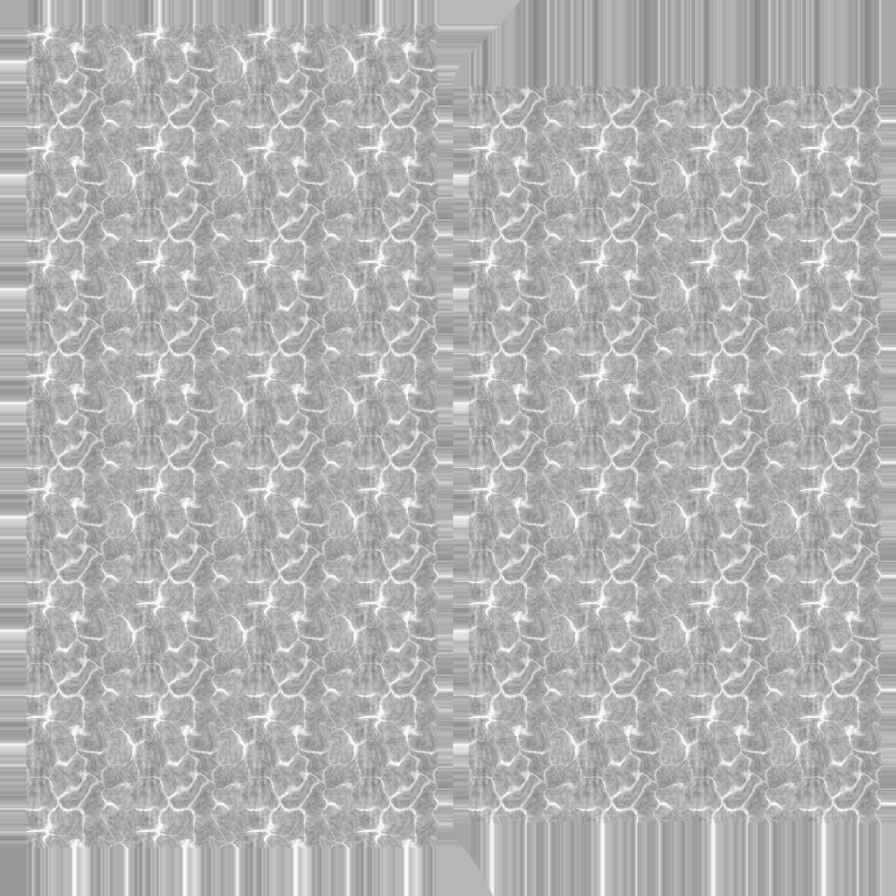
Give the GLSL for this texture, as a three.js fragment shader.

```glsl
// Two tall panels of grey, white-veined cells that tile about every eighth of the canvas.
// Periodic Voronoi borders form the veins, wrapped value noise the grain and fibres;
// outside the panels, each point repeats the closest panel edge as long streaks.
varying vec2 vUv;

// Sine-free hash giving two values in 0..1
vec2 hash22(vec2 p) {
  vec3 h = fract(vec3(p.xyx) * vec3(0.1031, 0.1030, 0.0973));
  h += dot(h, h.yzx + 33.33);
  return fract((h.xx + h.yz) * h.zy);
}

// Value noise that wraps after the given number of lattice steps
float noise(vec2 p, vec2 wrap) {
  vec2 i = floor(p), f = fract(p);
  f = f * f * (3.0 - 2.0 * f);
  float a = hash22(mod(i, wrap)).x;
  float b = hash22(mod(i + vec2(1.0, 0.0), wrap)).x;
  float c = hash22(mod(i + vec2(0.0, 1.0), wrap)).x;
  float d = hash22(mod(i + 1.0, wrap)).x;
  return mix(mix(a, b, f.x), mix(c, d, f.x), f.y);
}

// Jittered cell centre, repeating every four cells
vec2 cellCentre(vec2 cell) {
  return 0.08 + 0.84 * hash22(mod(cell, 4.0) + 7.0);
}

// xy: offset from the closest centre, z: distance to the border, w: cell seed
vec4 voronoi(vec2 p) {
  vec2 base = floor(p), f = fract(p), nearCell = vec2(0.0), nearOffset = vec2(0.0);
  float best = 8.0;
  for (int j = -1; j <= 1; j++) {
    for (int i = -1; i <= 1; i++) {
      vec2 g = vec2(float(i), float(j));
      vec2 r = g + cellCentre(base + g) - f;
      float d = dot(r, r);
      if (d < best) { best = d; nearCell = g; nearOffset = r; }
    }
  }
  float border = 8.0;
  for (int j = -2; j <= 2; j++) {
    for (int i = -2; i <= 2; i++) {
      vec2 g = nearCell + vec2(float(i), float(j));
      vec2 r = g + cellCentre(base + g) - f;
      vec2 gap = r - nearOffset;
      if (dot(gap, gap) > 0.0001) {
        border = min(border, dot(0.5 * (r + nearOffset), normalize(gap)));
      }
    }
  }
  return vec4(nearOffset, border, hash22(mod(base + nearCell, 4.0) + 31.0).x);
}

// Brightness of the veined surface
float veinedSurface(vec2 p) {
  vec2 t = p / vec2(0.1235, 0.127);
  vec2 warp = vec2(noise(t * 10.0, vec2(10.0)), noise(t * 10.0 + 5.0, vec2(10.0))) - 0.5;
  vec4 cell = voronoi(t * 4.0 + 0.42 * warp);

  // Cloudy tone, fine grain and a streaked light column
  float mottle = 0.5 * noise(t * 5.0, vec2(5.0)) + 0.3 * noise(t * 11.0, vec2(11.0))
    + 0.2 * noise(t * 23.0, vec2(23.0));
  float grain = noise(t * 48.0, vec2(48.0));
  float column = pow(0.5 + 0.5 * cos(6.2832 * (t.x - 0.36)), 2.0);
  float streak = noise(t * vec2(40.0, 9.0), vec2(40.0, 9.0));

  // Bent fibres turned differently inside each cell
  float angle = 6.2832 * cell.w;
  vec2 fibre = mat2(cos(angle), sin(angle), -sin(angle), cos(angle)) * cell.xy;
  fibre.y += 0.9 * fibre.x * fibre.x;
  float fibres = noise(fibre * vec2(3.0, 15.0) + 40.0 * cell.w + 64.0, vec2(256.0));

  // Veins of uneven strength with a soft glow
  float strength = smoothstep(0.25, 0.78, noise(t * 7.0 + 3.0, vec2(7.0)));
  float vein = 1.0 - smoothstep(0.015, 0.05 + 0.05 * strength, cell.z);
  float glow = 1.0 - smoothstep(0.0, 0.3, cell.z);

  float tone = 0.65 + 0.17 * (mottle - 0.5) + 0.11 * (grain - 0.5);
  tone += 0.11 * (fibres - 0.5) + 0.04 * (cell.w - 0.5);
  tone += column * (0.025 + 0.14 * (streak - 0.5));
  tone += glow * (0.02 + 0.09 * mottle * strength) + vein * (0.05 + 0.17 * strength);
  return clamp(tone, 0.52, 0.97);
}

void main() {
  // Closest point on either panel
  vec2 left = clamp(vUv, vec2(0.0286, 0.0534), vec2(0.4896, 0.974));
  vec2 right = clamp(vUv, vec2(0.5221, 0.0807), vec2(0.9844, 0.905));
  float side = distance(vUv, left) - distance(vUv, right);

  float tone = mix(veinedSurface(left), veinedSurface(right), smoothstep(-0.001, 0.001, side));
  gl_FragColor = vec4(vec3(tone), 1.0);
}
```
